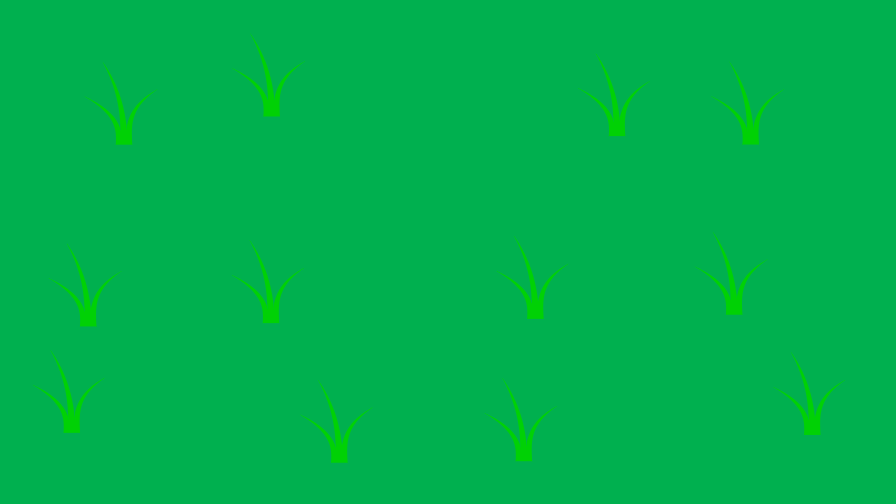
Give the GLSL for this pattern, as a Shadertoy shader.

```glsl
vec2 hash2(vec2 p) {
    vec2 q = vec2(dot(p, vec2(127.1, 311.7)), dot(p, vec2(269.5, 183.3)));
    return fract(sin(q) * 43758.547);
}

// Approximate distance to a tapered blade bending from its root to its tip
float blade(vec2 p, float rootX, vec2 tip, float bend, float halfWidth) {
    float t = clamp(p.y / tip.y, 0.0, 1.0);
    float lean = tip.x - rootX;
    float centre = rootX + lean * pow(t, bend);
    float slope = lean * bend * pow(t, bend - 1.0) / tip.y;
    float side = abs(p.x - centre) / sqrt(1.0 + slope * slope);
    float d = side - halfWidth * pow(1.0 - t, 0.8);
    return max(d, max(-p.y, p.y - tip.y));
}

// Three blades sharing a flat base
float tuft(vec2 p) {
    float left = blade(p, -0.0092, vec2(-0.077, 0.095), 2.7, 0.0072);
    float middle = blade(p, 0.0, vec2(-0.042, 0.164), 2.4, 0.0076);
    float right = blade(p, 0.0092, vec2(0.065, 0.109), 3.2, 0.0072);
    return min(middle, min(left, right));
}

void mainImage(out vec4 fragColor, in vec2 fragCoord) {
    float pixel = 1.0 / iResolution.y;
    vec2 p = fragCoord * pixel;

    // One jittered tuft per cell, kept clear of the cell borders
    vec2 cellSize = vec2(iResolution.x * pixel, 1.0) / vec2(4.0, 3.0);
    vec2 cell = floor(p / cellSize);
    vec2 root = mix(vec2(0.20, 0.03), vec2(0.82, 0.49), hash2(cell + 3.0));
    float d = tuft(p - (cell + root) * cellSize);

    vec3 meadow = vec3(0.0, 0.69, 0.31);
    vec3 grass = vec3(0.0, 0.82, 0.02);
    float cover = clamp(0.5 - d / pixel, 0.0, 1.0);
    fragColor = vec4(mix(meadow, grass, cover), 1.0);
}
```
